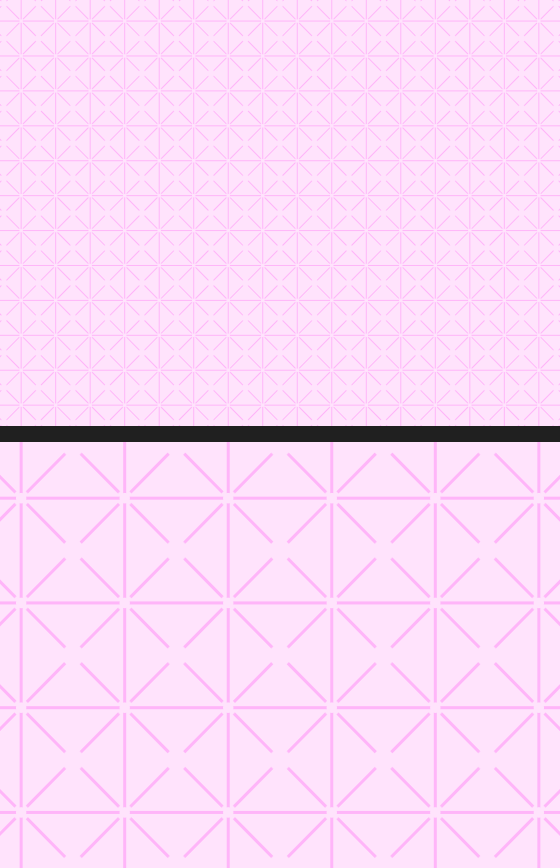
Top, the full canvas; bottom, a detail of the centre.
A WebGL 1 fragment shader for this pattern:

```glsl
precision highp float;

uniform vec2 u_resolution;

const vec2 REPEATS = vec2(16.226, 12.2);
const vec2 FIRST_NODE = vec2(0.613, 0.597);
const vec3 BLUSH = vec3(1.0, 0.89, 0.99);
const vec3 ORCHID = vec3(1.0, 0.71, 0.975);
const float LINE_WIDTH = 0.029;
const float NODE_GAP = 0.05;
const float RAY_START = 0.055;
const float RAY_END = 0.425;

// Share of a pixel covered by a line whose centre is dist away
float lineCoverage(float dist, float width, float pixel) {
  float low = max(dist - 0.5 * pixel, -0.5 * width);
  float high = min(dist + 0.5 * pixel, 0.5 * width);
  return clamp((high - low) / pixel, 0.0, 1.0);
}

// Antialiased step that rises past an edge
float edgeStep(float edge, float value, float pixel) {
  return clamp((value - edge) / pixel + 0.5, 0.0, 1.0);
}

// Horizontal and vertical lines, open around the node
float gridLines(vec2 q, float width, float gap, float pixel) {
  float lines = max(lineCoverage(q.x, width, pixel), lineCoverage(q.y, width, pixel));
  return lines * edgeStep(gap, length(q), pixel);
}

// Four diagonal rays, trimmed at both ends
float diagonalRays(vec2 q, float start, float end, float width, float pixel) {
  float across = abs(q.x - q.y) * 0.7071;
  float along = 0.5 * (q.x + q.y);
  float trim = edgeStep(start, along, pixel) * (1.0 - edgeStep(end, along, pixel));
  return lineCoverage(across, width, pixel) * trim;
}

void main() {
  // Repeat cells centred on the nodes, folded into one quadrant
  vec2 grid = gl_FragCoord.xy / u_resolution * REPEATS - FIRST_NODE;
  vec2 quadrant = abs(fract(grid + 0.5) - 0.5);
  float pixel = REPEATS.y / u_resolution.y;

  float ink = max(
    gridLines(quadrant, LINE_WIDTH, NODE_GAP, pixel),
    diagonalRays(quadrant, RAY_START, RAY_END, LINE_WIDTH, pixel));

  gl_FragColor = vec4(mix(BLUSH, ORCHID, ink), 1.0);
}
```
